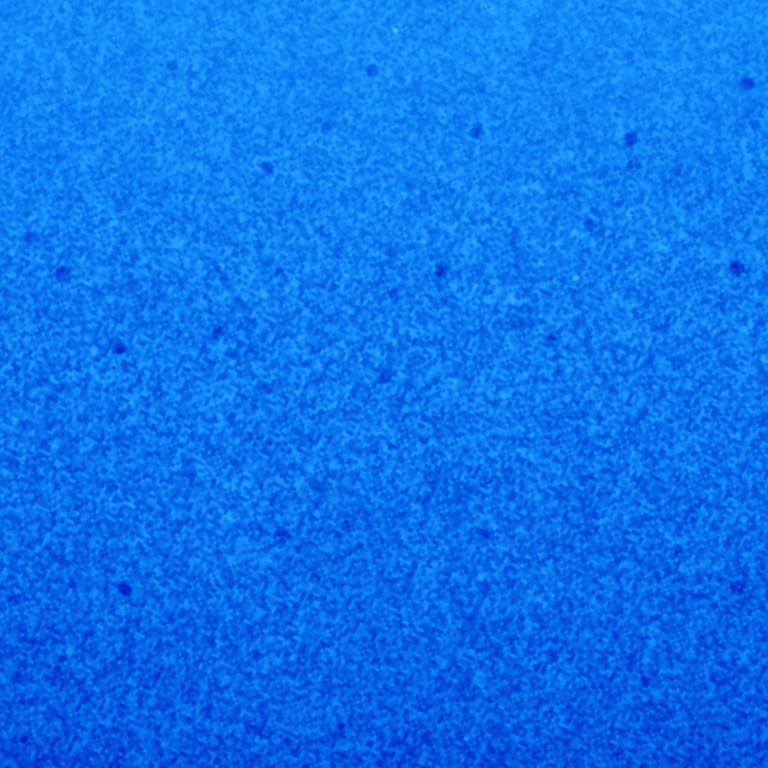
Reproduce this texture procedurally as a three.js fragment shader.

```glsl
// Grainy blue backdrop: a vertical gradient from bright azure down to deep blue.
// Two rotated layers of value noise form the grain; jittered cells scatter
// soft dark specks and a few tiny pale ones. One tone value drives the colour.

#define FINE_GRAIN 225.0
#define COARSE_GRAIN 125.0
#define GRAIN_TOP 0.22
#define GRAIN_LOW 0.40
#define MOTTLE 0.035
#define TONE_BOTTOM 0.30
#define TONE_RISE 0.245
#define DARK_CELLS 15.0
#define DARK_DEPTH 0.25
#define PALE_CELLS 9.0
#define PALE_LIFT 0.17

varying vec2 vUv;

float hash(vec2 p) {
  vec3 q = fract(vec3(p.xyx) * 0.1031);
  q += dot(q, q.yzx + 33.33);
  return fract((q.x + q.y) * q.z);
}

float valueNoise(vec2 p) {
  vec2 cell = floor(p);
  vec2 f = fract(p);
  f = f * f * (3.0 - 2.0 * f);
  float low = mix(hash(cell), hash(cell + vec2(1.0, 0.0)), f.x);
  float high = mix(hash(cell + vec2(0.0, 1.0)), hash(cell + 1.0), f.x);
  return mix(low, high, f.y);
}

vec2 rotate(vec2 p, float angle) {
  float c = cos(angle);
  float s = sin(angle);
  return vec2(c * p.x - s * p.y, s * p.x + c * p.y);
}

// Centred grain, roughly -0.5 to 0.5; the offset keeps hash inputs positive.
float grain(vec2 uv) {
  float fine = valueNoise(rotate(uv, 0.45) * FINE_GRAIN + 300.0);
  float coarse = valueNoise(rotate(uv, -0.6) * COARSE_GRAIN + 500.0);
  return 0.66 * fine + 0.34 * coarse - 0.5;
}

// One soft round speck in some cells, kept clear of the cell borders.
float specks(vec2 uv, float cells, float share, float minRadius, float maxRadius, float seed) {
  vec2 cell = floor(uv * cells) + seed;
  vec2 jitter = vec2(hash(cell + 11.3), hash(cell + 27.7));
  vec2 offset = fract(uv * cells) - mix(vec2(0.2), vec2(0.8), jitter);
  float size = hash(cell + 41.9);
  float radius = mix(minRadius, maxRadius, size);
  float strength = mix(0.25, 1.0, size * size * size);
  float present = step(hash(cell + 63.1), share);
  float body = 1.0 - smoothstep(0.45 * radius, 1.2 * radius, length(offset) / cells);
  return present * strength * body;
}

// Deep blue through azure to pale sky blue, indexed by the green level.
vec3 blueRamp(float tone) {
  float red = 0.02 + 0.12 * pow(tone / 0.61, 6.5);
  return clamp(vec3(red, tone, 0.70 + 0.5 * tone), 0.0, 1.0);
}

void main() {
  vec2 uv = vUv;

  // Gradient, dimmed a little towards the sides
  float tone = TONE_BOTTOM + TONE_RISE * pow(uv.y + 0.015, 0.55);
  float side = 2.0 * uv.x - 1.0;
  tone -= 0.025 * side * side * (1.0 - 0.6 * uv.y);

  // Grain, calmer near the top, over a faint broad mottle
  float contrast = mix(GRAIN_LOW, GRAIN_TOP, smoothstep(0.5, 1.0, uv.y));
  tone += contrast * grain(uv);
  tone += MOTTLE * (valueNoise(rotate(uv, 0.3) * 28.0 + 90.0) - 0.5);

  // Dark and pale specks, with outlines roughened by a slight warp
  vec2 warp = vec2(valueNoise(uv * 170.0 + 20.0), valueNoise(uv * 170.0 + 70.0)) - 0.5;
  vec2 rough = uv + 0.004 * warp;
  tone -= DARK_DEPTH * specks(rough, DARK_CELLS, 0.28, 0.005, 0.011, 5.0);
  tone += PALE_LIFT * specks(rough, PALE_CELLS, 0.12, 0.003, 0.005, 140.0);

  gl_FragColor = vec4(blueRamp(clamp(tone, 0.08, 0.74)), 1.0);
}
```
